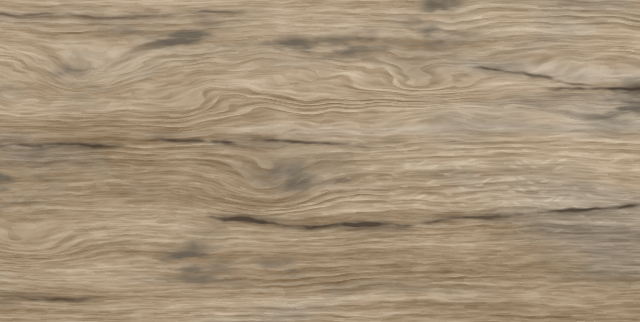
Reproduce this texture procedurally as a Shadertoy shader.

```glsl
// Weathered oak boards: flowing growth rings, fine fibres, grey stains and dark cracks.
#define RING_DENSITY 32.0
#define RING_CONTRAST 0.42
#define FIBRE_SCALE vec2(9.0, 120.0)
#define FIBRE_CONTRAST 0.42
#define FLECK_SCALE vec2(17.0, 48.0)
#define FIGURE_WARP 0.085
#define BAND_CONTRAST 0.25
#define STAIN_STRENGTH 0.9
#define CRACK_WIDTH 0.0048

const vec3 DEEP_OAK = vec3(0.52, 0.43, 0.32);
const vec3 PALE_OAK = vec3(0.79, 0.715, 0.615);
const vec3 STAIN_GREY = vec3(0.38, 0.35, 0.31);
const vec3 CRACK_BROWN = vec3(0.27, 0.23, 0.19);
const vec3 SILVER = vec3(0.75, 0.70, 0.63);
const vec3 VEIL_TINT = vec3(1.06, 0.99, 0.88);

// Stains: centre, then radii
const vec4 STAINS[11] = vec4[11](
    vec4(0.245, 0.77, 0.07, 0.07), vec4(0.54, 0.885, 0.16, 0.05),
    vec4(0.95, 0.845, 0.16, 0.035), vec4(1.36, 0.97, 0.08, 0.06),
    vec4(0.90, 0.46, 0.12, 0.06), vec4(1.06, 0.45, 0.04, 0.05),
    vec4(0.63, 0.20, 0.08, 0.06), vec4(0.85, 0.16, 0.06, 0.04),
    vec4(0.0, 0.46, 0.14, 0.09), vec4(1.96, 0.67, 0.26, 0.055),
    vec4(1.25, 0.88, 0.20, 0.04));

// Cracks: start x, end x, start y, end y
const vec4 CRACKS[9] = vec4[9](
    vec4(-0.3, 0.45, 0.54, 0.55), vec4(0.3, 1.3, 0.565, 0.55),
    vec4(0.62, 1.02, 0.33, 0.288), vec4(0.86, 1.35, 0.293, 0.31),
    vec4(1.15, 2.3, 0.302, 0.385), vec4(-0.3, 0.35, 0.075, 0.07),
    vec4(1.42, 1.9, 0.805, 0.725), vec4(1.65, 2.3, 0.735, 0.70),
    vec4(-0.3, 0.9, 0.95, 0.955));
const float CRACK_DEPTH[9] = float[9](0.7, 0.65, 0.95, 0.9, 0.65, 0.65, 0.6, 0.75, 0.4);

// Rings bulge around knots: centre, then radii
const vec4 KNOTS[4] = vec4[4](
    vec4(0.245, 0.77, 0.17, 0.075), vec4(0.83, 0.42, 0.15, 0.08),
    vec4(0.08, 0.23, 0.16, 0.06), vec4(1.25, 0.72, 0.32, 0.05));

vec2 hash2(vec2 p) {
    return fract(sin(vec2(dot(p, vec2(127.1, 311.7)), dot(p, vec2(269.5, 183.3)))) * 43758.5);
}

// Layered, turning sines, about -1 to 1
float waves(vec2 p) {
    float sum = 0.0, amp = 0.6;
    for (int i = 0; i < 5; i++) {
        sum += amp * sin(p.x + 1.6 * sin(p.y * 0.8 + float(i))) * cos(p.y + 0.7 * sin(p.x));
        p = mat2(1.4, 1.1, -1.1, 1.4) * p + 1.7;
        amp *= 0.55;
    }
    return sum;
}

// Cellular noise: nearest distance and a random value of that cell
vec2 cells(vec2 p) {
    vec2 base = floor(p), best = vec2(9.0, 0.0);
    for (int j = -1; j <= 1; j++)
        for (int i = -1; i <= 1; i++) {
            vec2 id = base + vec2(i, j), r = hash2(id);
            float d = length(id + r - p);
            if (d < best.x) best = vec2(d, hash2(id + 37.0).x);
        }
    return best;
}

float blob(vec2 p, vec4 b) {
    vec2 d = (p - b.xy) / b.zw;
    return exp(-dot(d, d));
}

float streak(vec2 p, vec4 s, float width) {
    float k = (p.x - s.x) / (s.y - s.x);
    float d = (p.y - mix(s.z, s.w, k)) / width;
    return smoothstep(0.0, 0.2, k) * (1.0 - smoothstep(0.8, 1.0, k)) * exp(-d * d);
}

// Height field whose contours are the growth rings
float ringField(vec2 p) {
    float figured = smoothstep(0.56, 0.66, p.y) * (1.0 - smoothstep(0.80, 0.90, p.y));
    float h = p.y + FIGURE_WARP * (0.28 + 0.72 * figured) * waves(vec2(p.x * 3.0, p.y * 7.0) + 2.0);
    for (int i = 0; i < 4; i++) h += 0.09 * blob(p, KNOTS[i]);
    return h + 0.005 * waves(vec2(p.x * 16.0, p.y * 45.0));
}

void mainImage(out vec4 fragColor, in vec2 fragCoord) {
    vec2 p = fragCoord / iResolution.y;
    float h = ringField(p);
    vec2 grain = vec2(p.x, mix(p.y, h, 0.6));

    // Growth rings, faded where they pack too tightly
    float phase = RING_DENSITY * (h + 0.012 * sin(h * 47.0));
    float ring = fract(phase);
    float late = smoothstep(0.1, 0.82, ring) * (1.0 - smoothstep(0.86, 1.0, ring));
    late *= 1.0 - smoothstep(0.3, 0.8, fwidth(phase));
    float ringFade = max(0.1, 0.6 + 0.6 * waves(p * vec2(4.0, 11.0) + 5.0));

    // Fibres, broad bands and patches of tone
    float fibre = cells(grain * FIBRE_SCALE).x - 0.45;
    float fine = cells(grain * FIBRE_SCALE * vec2(3.0, 1.3) + 19.0).y - 0.5;
    float band = waves(grain * vec2(2.2, 26.0) + 9.0) + 0.8 * waves(p * vec2(2.0, 6.0) + 31.0);
    float tone = 0.58 + 0.15 * smoothstep(0.5, 0.68, p.y) - 0.09 * (1.0 - smoothstep(0.27, 0.34, p.y));
    tone += BAND_CONTRAST * band + FIBRE_CONTRAST * fibre + 0.2 * fine;
    tone -= RING_CONTRAST * ringFade * (late - 0.25);

    // Pale ray flecks, denser on the right of the middle board
    vec2 lean = vec2(p.x - 0.5 * p.y, p.y + 0.012 * sin(p.x * 31.0));
    vec2 fleck = cells(lean * FLECK_SCALE);
    float fleckZone = 0.25 + 0.75 * blob(p, vec4(1.6, 0.44, 0.45, 0.12));
    fleckZone *= 1.0 - smoothstep(0.5, 0.58, p.y);
    tone += 0.3 * fleckZone * step(0.5, fleck.y) * (1.0 - smoothstep(0.08, 0.34, fleck.x));
    vec3 color = mix(DEEP_OAK, PALE_OAK, clamp(tone, -0.3, 1.12));

    // Faint grey veil over wide areas
    float veil = smoothstep(0.05, 0.6, waves(p * vec2(2.5, 8.0) + 20.0));
    color = mix(color, dot(color, vec3(0.3, 0.6, 0.1)) * VEIL_TINT, 0.65 * veil);

    // Silvery worn strips
    vec2 wobbly = p + vec2(0.0, 0.014 * waves(p * vec2(9.0, 14.0)));
    float silver = streak(wobbly, vec4(1.3, 2.5, 0.82, 0.71), 0.028)
                 + 0.8 * streak(wobbly, vec4(0.6, 2.4, 0.585, 0.615), 0.017);
    color = mix(color, SILVER + 0.12 * fibre + 0.05 * fine, 0.7 * min(silver, 1.0));

    // Grey stains, torn into wisps along the grain
    float stain = 0.0;
    vec2 smear = p + vec2(0.07, 0.03) * vec2(waves(p * vec2(8.0, 22.0)), waves(p * vec2(9.0, 17.0) + 3.0));
    for (int i = 0; i < 11; i++) stain += blob(smear, STAINS[i]);
    float wisps = smoothstep(-0.35, 0.75, waves(grain * vec2(13.0, 48.0) + 2.0));
    stain *= 0.12 + 0.95 * wisps + 0.5 * fibre;
    stain += 0.2 * smoothstep(0.25, 0.9, waves(grain * vec2(3.0, 18.0) + 14.0));
    color = mix(color, STAIN_GREY, STAIN_STRENGTH * clamp(stain, 0.0, 0.9));

    // Cracks with a streaky shadow around a ragged dark core
    float ragged = clamp(0.65 + 0.9 * waves(p * vec2(17.0, 50.0) + 6.0), 0.0, 1.0);
    float crack = 0.0;
    for (int i = 0; i < 9; i++) {
        float core = streak(wobbly, CRACKS[i], CRACK_WIDTH * (0.6 + 0.7 * ragged)) * ragged;
        float shade = streak(wobbly, CRACKS[i], CRACK_WIDTH * 4.5) * (0.12 + 0.4 * wisps);
        crack = max(crack, CRACK_DEPTH[i] * (core + shade));
    }
    color = mix(color, CRACK_BROWN, min(crack, 0.88));
    fragColor = vec4(color, 1.0);
}
```
